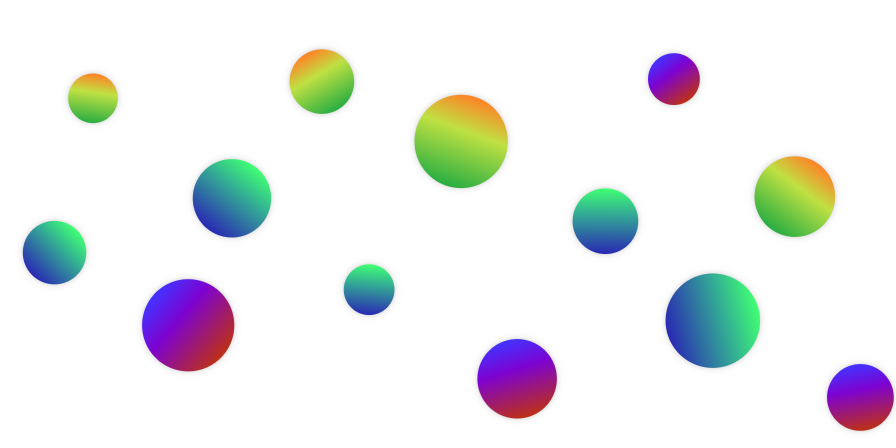
Give the GLSL for this background, as a WebGL 2 fragment shader.

```glsl
#version 300 es
precision highp float;

#define DISC_COUNT 13
#define RADIUS_MIN 0.055
#define RADIUS_MAX 0.118
#define JITTER 0.045
#define HEIGHT_SPREAD 0.8
#define EDGE_MARGIN 0.005
#define MID_STOP 0.62
#define HALO_WIDTH 0.005
#define HALO_STRENGTH 0.12

uniform vec2 u_resolution;
out vec4 fragColor;

const float QUARTER_TURN = 1.570796;

// Gradient stops of the three palettes: teal, citrus, violet
const vec3 TAIL[3] = vec3[3](vec3(0.16, 0.16, 0.70), vec3(0.16, 0.68, 0.26), vec3(0.74, 0.19, 0.08));
const vec3 MIDDLE[3] = vec3[3](vec3(0.20, 0.68, 0.58), vec3(0.75, 0.88, 0.26), vec3(0.49, 0.01, 0.82));
const vec3 HEAD[3] = vec3[3](vec3(0.25, 1.00, 0.45), vec3(1.00, 0.51, 0.15), vec3(0.26, 0.20, 1.00));

vec3 hash3(float n) {
    vec3 p = fract(n * vec3(0.1031, 0.1030, 0.0973) + vec3(0.31, 0.57, 0.83));
    p += dot(p, p.yzx + 33.33);
    return fract((p.xxy + p.yzz) * p.zyx);
}

vec3 gradientColor(int palette, float t) {
    vec3 lower = mix(TAIL[palette], MIDDLE[palette], clamp(t / MID_STOP, 0.0, 1.0));
    return mix(lower, HEAD[palette], clamp((t - MID_STOP) / (1.0 - MID_STOP), 0.0, 1.0));
}

void main() {
    vec2 uv = gl_FragCoord.xy / u_resolution.y;
    vec2 extent = vec2(u_resolution.x / u_resolution.y, 1.0);
    float pixel = 1.0 / u_resolution.y;
    vec3 color = vec3(1.0);

    for (int i = 0; i < DISC_COUNT; i++) {
        float n = float(i);
        vec3 random = hash3(n + 1.0);

        // Size and palette from low-discrepancy sequences
        float radius = mix(RADIUS_MIN, RADIUS_MAX, fract(0.25 + 0.7549 * n));
        int palette = int(3.0 * fract(0.4142 * n));

        // Jittered golden-ratio lattice, kept inside the canvas
        float height = 0.5 + HEIGHT_SPREAD * (fract(0.42 + 0.382 * n) - 0.5);
        vec2 center = vec2(extent.x * (n + 0.5) / float(DISC_COUNT), height);
        center += JITTER * (2.0 * random.xy - 1.0);
        float inset = radius + EDGE_MARGIN;
        center = clamp(center, vec2(inset), extent - inset);

        // Each palette turns within its own quarter circle
        float angle = QUARTER_TURN * (0.5 * float(palette) + random.z);
        vec2 direction = vec2(cos(angle), sin(angle));
        vec2 offset = uv - center;
        float t = 0.5 + 0.5 * dot(offset, direction) / radius;

        // Faint halo, then the smooth-edged disc
        float dist = length(offset) - radius;
        color *= 1.0 - HALO_STRENGTH * exp(-max(dist, 0.0) / HALO_WIDTH);
        float coverage = clamp(0.5 - dist / pixel, 0.0, 1.0);
        color = mix(color, gradientColor(palette, t), coverage);
    }

    fragColor = vec4(color, 1.0);
}
```
